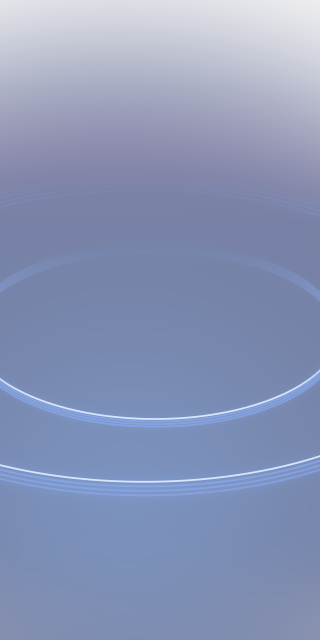
Give the GLSL for this background, as a WebGL 1 fragment shader.

```glsl
precision highp float;

uniform vec2 u_resolution;

// Colours
const vec3 SLATE = vec3(0.460, 0.500, 0.638);
const vec3 VIOLET = vec3(0.525, 0.515, 0.660);
const vec3 BLUE = vec3(0.482, 0.572, 0.742);
const vec3 MIST = vec3(0.940, 0.940, 0.945);
const vec3 HAZE = vec3(0.560, 0.590, 0.700);
const vec3 RING_BLUE = vec3(0.530, 0.660, 0.920);
const vec3 RING_WHITE = vec3(0.860, 0.920, 1.000);

// Backdrop layout, in fractions of the canvas from its top left
const vec2 GLOW_CENTER = vec2(0.40, 0.77);
const vec2 GLOW_SIZE = vec2(0.62, 0.28);
const float MIST_START = -0.10;
const float MIST_END = 0.31;
const float MIST_AXIS = 0.36;
const float MIST_CURVE = 0.15;

// Rings, in canvas widths from the lower left
const float ASPECT = 2.0;
const vec2 INNER_CENTER = vec2(0.484, 0.964);
const vec2 INNER_RADII = vec2(0.576, 0.2734);
const float INNER_GAP = 0.0080;
const vec2 OUTER_CENTER = vec2(0.4505, 0.971);
const vec2 OUTER_RADII = vec2(0.990, 0.4766);
const float OUTER_GAP = 0.0141;
const int STRANDS = 4;
const float LINE_HALF_WIDTH = 0.0028;
const float STRAND_GLOW = 0.18;
const float FADE_RATE = 1.7;

// Approximate distance to the outline of an ellipse
float ellipseDistance(vec2 p, vec2 radii) {
  float k = length(p / radii);
  float slope = length(p / (radii * radii));
  return abs(k * (k - 1.0) / max(slope, 0.0001));
}

vec3 backdrop(vec2 uv) {
  // Blue floor light over slate, with a violet band above
  vec2 g = (uv - GLOW_CENTER) / GLOW_SIZE;
  vec3 color = mix(SLATE, BLUE, exp(-dot(g, g)));
  float band = (uv.y - 0.23) / 0.09;
  color = mix(color, VIOLET, 0.75 * exp(-band * band));

  // Pale mist reaching lower at the sides
  float side = uv.x - MIST_AXIS;
  float depth = uv.y - MIST_CURVE * side * side;
  color = mix(color, MIST, 1.0 - smoothstep(MIST_START, MIST_END, depth));

  // Soft haze along the bottom, denser in the corners
  float corner = abs(uv.x - 0.45) * 2.0;
  float haze = smoothstep(0.82, 1.0, uv.y) * (0.25 + 0.4 * corner * corner);
  return mix(color, HAZE, min(haze, 1.0));
}

// Stacked strands: a white leading line and blue lines below it
vec3 addRing(vec3 color, vec2 p, vec2 center, vec2 radii, float gap) {
  float pixel = 1.0 / u_resolution.x;
  float front = clamp((center.y + radii.y - p.y) / (2.0 * radii.y), 0.0, 1.0);
  float fade = min(front * FADE_RATE, 1.0);
  float whiteness = smoothstep(0.35, 0.9, front);

  for (int i = STRANDS - 1; i >= 0; i--) {
    float order = float(i);
    vec2 local = p - center + vec2(0.0, order * gap);
    float d = ellipseDistance(local, radii);
    float line = clamp((LINE_HALF_WIDTH - d) / pixel + 0.5, 0.0, 1.0);
    float glow = STRAND_GLOW * exp(-d / gap);
    float lead = i == 0 ? whiteness : 0.0;
    float strength = mix(0.85, 0.95, lead) * (1.0 - 0.07 * order);
    color = mix(color, RING_BLUE, glow * fade);
    color = mix(color, mix(RING_BLUE, RING_WHITE, lead), line * strength * fade);
  }
  return color;
}

void main() {
  vec2 uv = gl_FragCoord.xy / u_resolution;
  vec2 p = uv * vec2(1.0, ASPECT);

  vec3 color = backdrop(vec2(uv.x, 1.0 - uv.y));
  color = addRing(color, p, OUTER_CENTER, OUTER_RADII, OUTER_GAP);
  color = addRing(color, p, INNER_CENTER, INNER_RADII, INNER_GAP);
  gl_FragColor = vec4(color, 1.0);
}
```
